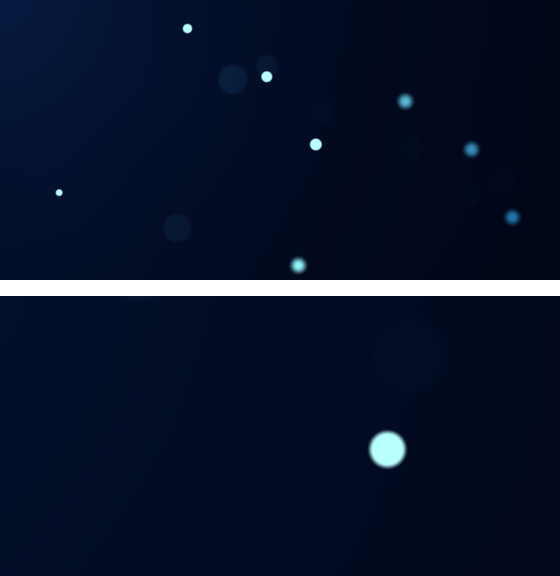
Top: the whole. Bottom: its middle third, enlarged.
Reproduce this background procedurally as a WebGL 2 fragment shader.

```glsl
#version 300 es
precision highp float;
// Dark navy backdrop lit from the upper left, with scattered sparks, soft glows and faint discs.

uniform vec2 u_resolution;
out vec4 fragColor;

#define FAR_NAVY   vec3(0.000, 0.012, 0.070)
#define NEAR_NAVY  vec3(0.025, 0.112, 0.270)
#define SPARK      vec3(0.720, 1.000, 1.000)
#define GLOW_DIM   vec3(0.130, 0.450, 0.660)
#define GLOW_LIT   vec3(0.600, 1.000, 1.000)
#define HAZE       vec3(0.090, 0.240, 0.400)
#define FALLOFF    2.0
#define UNEVENNESS 0.07
#define SPARKS     4
#define GLOWS      4
#define DISCS      7

float hash(vec2 p) {
    p = fract(p * vec2(0.1031, 0.1137));
    p += dot(p, p.yx + 33.33);
    return fract((p.x + p.y) * p.x * 17.3);
}

float noise(vec2 p) {
    vec2 cell = floor(p), f = fract(p);
    f = f * f * (3.0 - 2.0 * f);
    return mix(mix(hash(cell), hash(cell + vec2(1, 0)), f.x),
               mix(hash(cell + vec2(0, 1)), hash(cell + vec2(1, 1)), f.x), f.y);
}

// Evenly spread point number i, in the unit square
vec2 scatter(vec2 start, int i) {
    return fract(start + float(i) * vec2(0.618, 0.414));
}

// Variation from 0 to 1 for item i
float vary(int i) {
    return fract(float(i) * 0.381);
}

// Coverage of a disc whose edge fades over twice the softness
float disc(vec2 p, vec2 center, float radius, float softness) {
    return 1.0 - smoothstep(radius - softness, radius + softness, distance(p, center));
}

void main() {
    vec2 canvas = vec2(u_resolution.x / u_resolution.y, 1.0);
    vec2 p = gl_FragCoord.xy / u_resolution.y;
    float pixel = 1.0 / u_resolution.y;

    // Light fading away from the upper left corner
    float reach = length((p / canvas - vec2(0.0, 1.0)) * vec2(1.0, 0.45));
    reach += UNEVENNESS * (noise(vec2(p.x + p.y, p.y - p.x) * 2.2) - 0.5);
    float light = exp(-FALLOFF * max(reach, 0.0));
    vec3 color = mix(FAR_NAVY, NEAR_NAVY, light);

    // Faint large discs, stronger where the light falls
    for (int i = 0; i < DISCS; i++) {
        vec2 center = (vec2(0.28, 0.1) + vec2(0.68, 0.7) * scatter(vec2(0.2, 0.88), i)) * canvas;
        float radius = mix(0.052, 0.036, vary(i));
        float strength = mix(0.04, 0.38, smoothstep(0.25, 0.5, light));
        color = mix(color, HAZE, strength * disc(p, center, radius, 0.008));
    }

    // Blurred glows, mostly on the right
    for (int i = 0; i < GLOWS; i++) {
        vec2 center = (vec2(0.45, 0.0) + vec2(0.5, 1.0) * scatter(vec2(0.93, 0.224), i)) * canvas;
        float lit = vary(i);
        float cover = disc(p, center, 0.022, 0.016);
        color = mix(color, mix(GLOW_DIM, GLOW_LIT, lit * 1.2), cover);
    }

    // Crisp bright sparks, mostly on the left
    for (int i = 0; i < SPARKS; i++) {
        vec2 center = vec2(0.6, 1.0) * scatter(vec2(0.94, 0.484), i) * canvas;
        float radius = mix(0.021, 0.009, vary(i));
        color = mix(color, SPARK, disc(p, center, radius, max(0.004, pixel)));
    }

    fragColor = vec4(color, 1.0);
}
```
